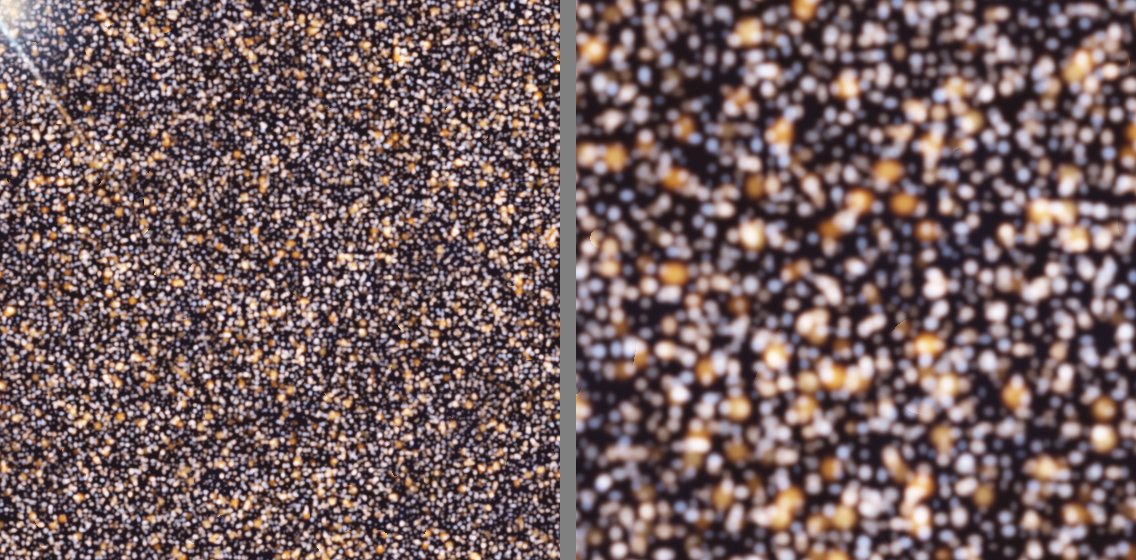
Left: the whole. Right: its middle third, enlarged.
Reproduce this texture procedurally as a three.js fragment shader.

```glsl
varying vec2 vUv;

vec3 hash3(vec2 p) {
  vec3 q = fract(p.xyx * vec3(0.1031, 0.1030, 0.0973));
  q += dot(q, q.yxz + 33.33);
  return fract((q.xxy + q.yzz) * q.zyx);
}

// Broad patches, about -1 to 1, from layered sines
float patches(vec2 p) {
  float sum = 0.0;
  float weight = 0.5;
  for (int i = 0; i < 4; i++) {
    sum += weight * sin(p.x + 1.3 * sin(p.y * 0.8)) * cos(p.y + 1.1 * sin(p.x * 0.7));
    p = mat2(1.3, 1.1, -1.1, 1.3) * p + 2.7;
    weight *= 0.65;
  }
  return sum;
}

// One jittered star per cell; share is the chance that a cell is lit
vec3 starLayer(vec2 uv, float cells, float seed, float share, float radius, vec3 cool, vec3 warm) {
  vec2 p = uv * cells;
  vec2 home = floor(p);
  vec3 light = vec3(0.0);
  for (int y = -1; y <= 1; y++) {
    for (int x = -1; x <= 1; x++) {
      vec2 cell = home + vec2(float(x), float(y));
      vec3 place = hash3(cell + seed);
      vec3 look = hash3(cell + seed + 217.0);
      vec2 d = p - cell - 0.1 - 0.8 * place.xy;
      d *= vec2(0.88 + 0.24 * look.z, 1.12 - 0.24 * look.z);
      float r = radius * mix(0.75, 1.2, look.x);
      float q = pow(dot(d, d) / (r * r), 1.3);
      float power = step(place.z, share) * mix(0.18, 1.3, look.x * look.x);
      // Blue fades sooner than red, which leaves a warm rim
      light += power * mix(cool, warm, look.y) * exp(-q * vec3(0.88, 1.04, 1.16));
    }
  }
  return light;
}

// Tapering streak that leaves the upper left corner
vec3 spike(vec2 uv) {
  vec2 dir = vec2(0.577, -0.817);
  vec2 d = uv - vec2(0.0, 0.96);
  float along = dot(d, dir);
  float across = dot(d, vec2(-dir.y, dir.x));
  float reach = clamp(along / 0.58, 0.0, 1.0);
  float width = mix(0.0055, 0.0018, reach);
  float core = exp(-across * across / (width * width));
  float fade = pow(1.0 - reach, 1.3) * (0.8 + 0.2 * sin(along * 75.0));
  vec3 tint = mix(vec3(0.6, 0.85, 1.1), vec3(1.1, 0.68, 0.36), smoothstep(0.05, 0.2, along + 12.0 * across * (across < 0.0 ? -1.0 : 1.0) * 0.3));
  return 1.3 * core * fade * tint;
}

void main() {
  float density = patches(vUv * 17.0);
  float hue = patches(vUv * 23.0 + 9.0);

  // Sky, then small pale stars, mid stars and sparse golden ones
  vec3 light = vec3(0.09, 0.06, 0.07) + vec3(0.0, 0.008, 0.03) * (0.5 - hue);
  vec3 stars = starLayer(vUv, 108.0, 3.0, 0.92, 0.36, vec3(0.66, 0.8, 1.2), vec3(1.05, 0.9, 0.86));
  stars += starLayer(vUv, 84.0, 41.0, 0.6, 0.33, vec3(0.88, 0.93, 1.15), vec3(1.2, 0.86, 0.62));
  stars += starLayer(vUv, 60.0, 89.0, 0.34 + 0.14 * hue, 0.33, vec3(1.35, 0.98, 0.55), vec3(1.25, 0.58, 0.1));
  light += stars * (1.0 + 0.35 * density);

  // Corner glow: gold at the centre, blue around it
  float corner = length(vUv - vec2(0.015, 0.985));
  light += vec3(1.0, 0.78, 0.45) * exp(-corner * corner / 0.0012);
  light += vec3(0.25, 0.36, 0.52) * exp(-corner * corner / 0.01);
  light += spike(vUv);

  gl_FragColor = vec4(1.0 - exp(-1.4 * light), 1.0);
}
```
